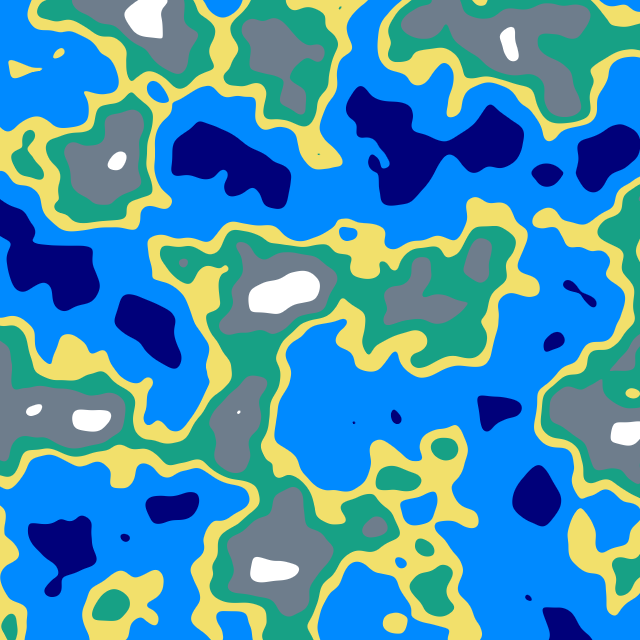
Reproduce this texture procedurally as a WebGL 1 fragment shader.

```glsl
precision highp float;
// A flat-coloured contour map of scattered islands: deep water, sea, sand, forest, rock and snow.

uniform vec2 u_resolution;

const float MAP_SCALE = 5.0;    // largest noise cells across the canvas
const float HEIGHT_SPREAD = 0.247; // standard deviation of the summed noise
const vec2 MAP_OFFSET = vec2(13.37, 7.71);

const vec3 DEEP   = vec3(0.00, 0.00, 0.48);
const vec3 SEA    = vec3(0.00, 0.54, 1.00);
const vec3 SAND   = vec3(0.95, 0.88, 0.42);
const vec3 FOREST = vec3(0.09, 0.63, 0.52);
const vec3 ROCK   = vec3(0.43, 0.49, 0.55);
const vec3 SNOW   = vec3(1.0);

// Random unit vector for a lattice point
vec2 latticeGradient(vec2 cell) {
  vec3 h = fract(cell.xyx * vec3(0.1031, 0.1030, 0.0973));
  h += dot(h, h.yzx + 33.33);
  float angle = 6.28318 * fract((h.x + h.y) * h.z);
  return vec2(cos(angle), sin(angle));
}

float cornerValue(vec2 cell, vec2 local, vec2 corner) {
  return dot(latticeGradient(cell + corner), local - corner);
}

float gradientNoise(vec2 p) {
  vec2 cell = floor(p);
  vec2 f = fract(p);
  vec2 fade = f * f * f * (f * (f * 6.0 - 15.0) + 10.0);
  float low = mix(cornerValue(cell, f, vec2(0.0, 0.0)),
                  cornerValue(cell, f, vec2(1.0, 0.0)), fade.x);
  float high = mix(cornerValue(cell, f, vec2(0.0, 1.0)),
                   cornerValue(cell, f, vec2(1.0, 1.0)), fade.x);
  return mix(low, high, fade.y);
}

// Three octaves, each turned so the lattices do not line up;
// the result is in standard deviations around zero
float terrainHeight(vec2 uv) {
  vec2 p = uv * MAP_SCALE + MAP_OFFSET;
  mat2 turnAndDouble = 2.0 * mat2(0.8, 0.6, -0.6, 0.8);
  float sum = 0.0;
  float amplitude = 1.0;
  for (int octave = 0; octave < 3; octave++) {
    sum += amplitude * gradientNoise(p);
    p = turnAndDouble * p + vec2(5.3, 9.1);
    amplitude *= 0.5;
  }
  return sum / HEIGHT_SPREAD;
}

// Paints a colour wherever the height exceeds a level
vec3 paintAbove(vec3 base, vec3 color, float height, float level, float edge) {
  return mix(base, color, clamp((height - level) / edge + 0.5, 0.0, 1.0));
}

void main() {
  float pixel = 1.0 / min(u_resolution.x, u_resolution.y);
  vec2 uv = gl_FragCoord.xy * pixel;
  float height = terrainHeight(uv);

  // Height change across one pixel sets the width of the smooth edge
  vec2 slope = vec2(terrainHeight(uv + vec2(pixel, 0.0)),
                    terrainHeight(uv + vec2(0.0, pixel))) - height;
  float edge = max(length(slope), 0.0001);

  vec3 color = DEEP;
  color = paintAbove(color, SEA, height, -1.34, edge);
  color = paintAbove(color, SAND, height, 0.03, edge);
  color = paintAbove(color, FOREST, height, 0.62, edge);
  color = paintAbove(color, ROCK, height, 1.32, edge);
  color = paintAbove(color, SNOW, height, 2.35, edge);
  gl_FragColor = vec4(color, 1.0);
}
```
